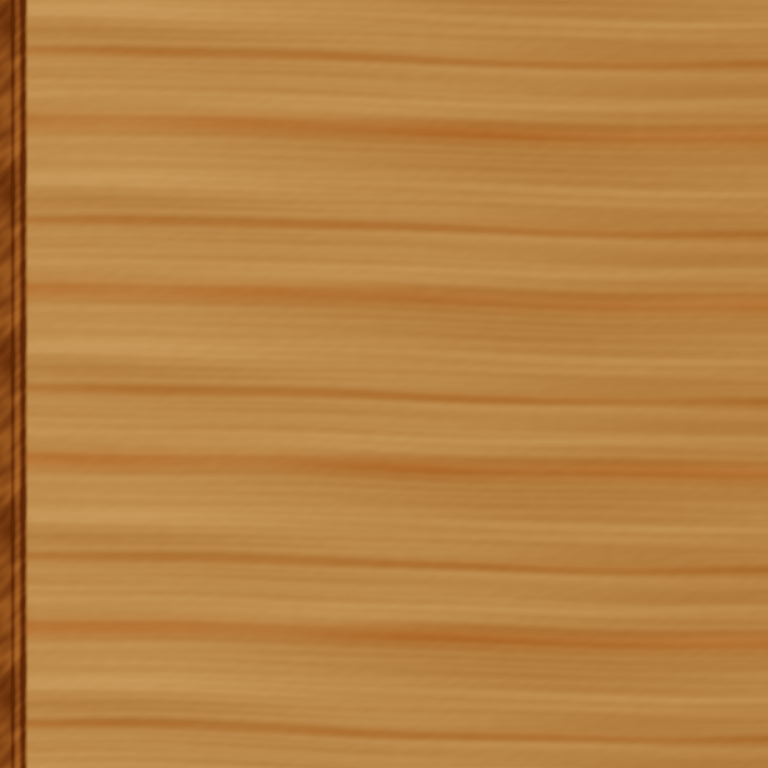
Write a three.js fragment shader that draws this texture.

```glsl
varying vec2 vUv;

const float TAU = 6.2831853;

// Wood colours
const vec3 DARK_GRAIN = vec3(0.625, 0.395, 0.150);
const vec3 PALE_GRAIN = vec3(0.785, 0.605, 0.355);
const vec3 RED_TINT = vec3(0.025, -0.012, -0.015);
const vec3 EDGE_DARK = vec3(0.37, 0.155, 0.025);
const vec3 EDGE_LIGHT = vec3(0.64, 0.37, 0.135);

// Horizontal grain
const float BAND_PERIOD = 0.219;
const float GRAIN_DROP = 0.018;
const float GRAIN_WOBBLE = 0.006;
const float BASE_TONE = 0.60;
const float SIDE_SHADE = 0.17;
const float STREAK_ROWS = 9.0;
const float FINE_ROWS = 26.0;
const float STREAK_AMOUNT = 0.26;
const float FINE_AMOUNT = 0.20;
const float MOTTLE_AMOUNT = 0.06;

// Left edge strip
const float EDGE_WIDTH = 0.0345;
const float EDGE_BLUR = 0.0035;
const float GROOVE_INNER = 0.0165;
const float GROOVE_OUTER = 0.0300;
const float GROOVE_WIDTH = 0.0035;
const float EDGE_SLANT = 0.8;

vec2 gradientAt(vec2 cell) {
  float angle = TAU * fract(sin(dot(cell, vec2(127.1, 311.7))) * 4375.85);
  return vec2(cos(angle), sin(angle));
}

// Gradient noise that repeats after wrapY rows
float gradientNoise(vec2 p, float wrapY) {
  vec2 cell = floor(p);
  vec2 f = p - cell;
  vec2 u = f * f * f * (f * (f * 6.0 - 15.0) + 10.0);
  float y0 = mod(cell.y, wrapY);
  float y1 = mod(cell.y + 1.0, wrapY);
  float a = dot(gradientAt(vec2(cell.x, y0)), f);
  float b = dot(gradientAt(vec2(cell.x + 1.0, y0)), f - vec2(1.0, 0.0));
  float c = dot(gradientAt(vec2(cell.x, y1)), f - vec2(0.0, 1.0));
  float d = dot(gradientAt(vec2(cell.x + 1.0, y1)), f - vec2(1.0, 1.0));
  return mix(mix(a, b, u.x), mix(c, d, u.x), u.y);
}

float bump(float x, float width) {
  return exp(-x * x / (width * width));
}

// Soft band at a centre within the repeating phase
float band(float phase, float centre, float width) {
  return bump(fract(phase - centre + 0.5) - 0.5, width);
}

vec3 boardColor(vec2 uv) {
  float wobble = GRAIN_WOBBLE * gradientNoise(uv * vec2(3.0, 5.0), 64.0);
  float depth = 1.0 - uv.y - GRAIN_DROP * smoothstep(0.1, 0.9, uv.x) + wobble;
  float phase = depth / BAND_PERIOD;

  // Repeating dark and pale bands
  float thinLine = band(phase, 0.31, 0.030);
  float wideLine = band(phase, 0.73, 0.060);
  float pale = 0.20 * band(phase, 0.06, 0.06) + 0.17 * band(phase, 0.59, 0.06);
  float fade = 1.0 + 0.6 * gradientNoise(vec2(uv.x * 4.0, phase * 3.0), 64.0);
  float tone = BASE_TONE + pale - fade * (0.30 * thinLine + 0.32 * wideLine);

  // Long streaks, fine fibres and a faint surface mottle
  tone += STREAK_AMOUNT * gradientNoise(vec2(uv.x * 1.7 + 0.3, phase * STREAK_ROWS), STREAK_ROWS);
  tone += FINE_AMOUNT * gradientNoise(vec2(uv.x * 2.3 + 9.4, phase * FINE_ROWS), FINE_ROWS);
  tone += MOTTLE_AMOUNT * gradientNoise(vec2(uv.x * 45.0, (uv.y - 0.3 * uv.x) * 110.0), 256.0);
  tone += SIDE_SHADE * (0.5 - uv.x);

  vec3 color = mix(DARK_GRAIN, PALE_GRAIN, clamp(tone, 0.0, 1.1));
  return color + RED_TINT * (0.6 * thinLine + wideLine) * fade;
}

vec3 edgeColor(vec2 uv) {
  float slanted = uv.y - EDGE_SLANT * uv.x;
  float phase = (1.0 - slanted) / BAND_PERIOD;

  // Slanted streaks with repeating dark knots
  float tone = 0.62 - 0.40 * band(phase, 0.12, 0.10);
  tone += 0.55 * gradientNoise(vec2(uv.x * 30.0, phase * 7.0), 7.0);
  tone += 0.35 * gradientNoise(vec2(uv.x * 40.0 + 5.0, phase * 19.0), 19.0);

  // Two grooves with a lighter bead between them
  tone += 0.30 * bump(uv.x - 0.5 * (GROOVE_INNER + GROOVE_OUTER), GROOVE_WIDTH);
  tone -= 0.50 * bump(uv.x - GROOVE_INNER, 0.7 * GROOVE_WIDTH);
  tone -= 0.65 * bump(uv.x - GROOVE_OUTER, GROOVE_WIDTH);
  return mix(EDGE_DARK, EDGE_LIGHT, clamp(tone, 0.0, 1.1));
}

void main() {
  float board = smoothstep(EDGE_WIDTH - EDGE_BLUR, EDGE_WIDTH + EDGE_BLUR, vUv.x);
  gl_FragColor = vec4(mix(edgeColor(vUv), boardColor(vUv), board), 1.0);
}
```
